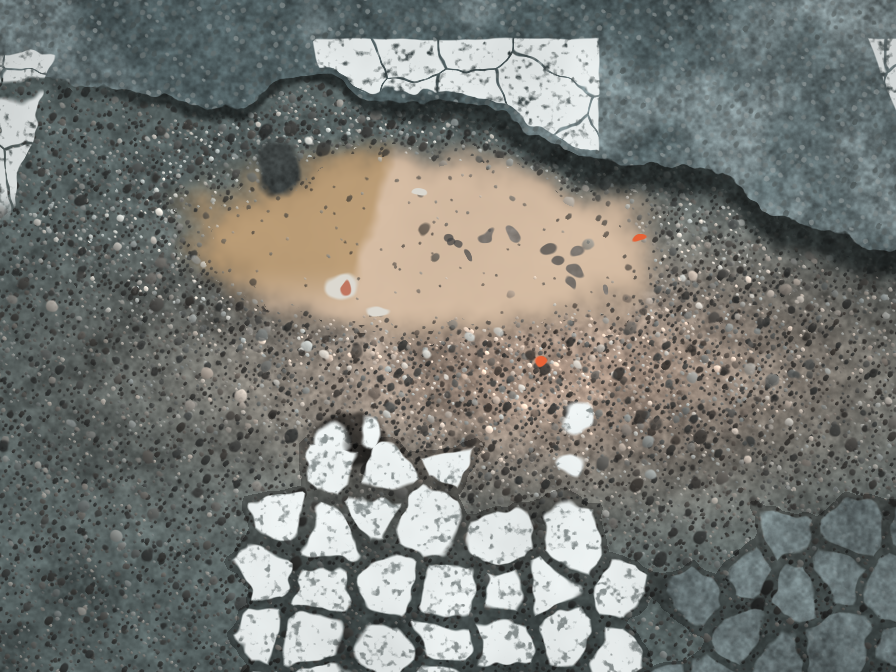
A WebGL 2 fragment shader for this texture:

```glsl
#version 300 es
precision highp float;
uniform vec2 u_resolution;
out vec4 fragColor;

float hash(vec2 p) {
  vec3 q = fract(p.xyx * .1031);
  q += dot(q, q.yzx + 33.33);
  return fract((q.x + q.y) * q.z);
}
vec2 hash2(vec2 p) { return vec2(hash(p), hash(p + 57.3)); }
float noise(vec2 p) {
  vec2 i = floor(p), f = fract(p);
  f *= f * (3. - 2. * f);
  return mix(mix(hash(i), hash(i + vec2(1, 0)), f.x),
             mix(hash(i + vec2(0, 1)), hash(i + 1.), f.x), f.y);
}
float fbm(vec2 p) {
  float sum = 0., amp = .53;
  for (int i = 0; i < 4; i++, amp *= .5) {
    sum += amp * noise(p);
    p = mat2(1.6, 1.2, -1.2, 1.6) * p + 7.1;
  }
  return sum;
}
// Gap to the second cell, nearest distance, nearest centre
vec4 cells(vec2 p) {
  vec4 n = vec4(9, 9, p);
  for (int k = 0; k < 9; k++) {
    vec2 id = floor(p) + vec2(k % 3 - 1, k / 3 - 1);
    vec2 c = id + .17 + .66 * hash2(id);
    float d = distance(p, c);
    n = d < n.y ? vec4(n.y, d, c) : vec4(min(n.x, d), n.yzw);
  }
  return vec4(n.x - n.y, n.yzw);
}
// Random stone per grid cell: tone, shading, coverage
vec3 pebble(vec2 p, float scale, float density) {
  vec2 q = mat2(.8, .6, -.6, .8) * p * scale + scale, id = floor(q), r = hash2(id + 11.);
  vec2 d = (fract(q) - .5 - .3 * (hash2(id) - .5)) * (.8 + .45 * r);
  float radius = .17 + .2 * r.x + .12 * (noise(q * 4.) - .5);
  float soft = .04 + .6 * scale / u_resolution.y;
  float cover = 1. - smoothstep(radius - soft, radius + soft, length(d));
  return vec3(r.y, .85 + .6 * d.y, cover * step(hash(id + 91.), density));
}
float blob(vec2 p, float x, float y, float w, float h) {
  return 1. - smoothstep(.8, 1.15, length((p - vec2(x, y)) / vec2(w, h)));
}
float fill(float d) { return smoothstep(-1., 1., d * u_resolution.y); }

// Height of the broken slab edge
float ledge(float x) {
  return .88 - .04 * smoothstep(.14, .33, x) + .045 * smoothstep(.34, .44, x)
    - .035 * smoothstep(.47, .56, x) - .1 * smoothstep(.65, .95, x)
    - .08 * smoothstep(1.06, 1.16, x) - .04 * smoothstep(1.16, 1.34, x);
}

void main() {
  vec2 p = gl_FragCoord.xy / u_resolution * vec2(4. / 3., 1);
  float rough = fbm(p * 9.), grit = mix(fbm(p * 75.), noise(p * 190.), .3);
  vec2 w = p + .018 * (vec2(noise(p * 24.), noise(p * 24. + 40.)) - .5)
             + .008 * (vec2(noise(p * 65.), noise(p * 65. + 40.)) - .5);

  // Gravel bed, warmer below the water
  vec2 e = (p - vec2(.82, .45)) / vec2(.52, .19);
  float warm = exp(-dot(e, e));
  vec3 col = mix(vec3(.28, .32, .32), vec3(.54, .47, .42), warm) * (.45 + .6 * rough + .75 * grit);

  // Muddy pool with a brown reflection
  e = (p - vec2(.63, .635 - .04 * (p.x - .63))) / vec2(.37, .14);
  float pool = length(e) + .4 * (fbm(p * 14.) - .5), wet = 1. - smoothstep(.76, 1.12, pool);
  float brown = smoothstep(.012, -.012, w.x - .545 - .25 * (p.y - .64)) * smoothstep(.53, .61, p.y);
  vec3 water = mix(vec3(.77, .68, .59), vec3(.68, .57, .43), brown);
  col = mix(col, water * (.96 + .08 * rough - .2 * smoothstep(.65, 1.05, pool)), wet);

  // Loose stones, fine to coarse
  float rim = (pool - 1.15) / .4, bright = .45 * max(exp(-rim * rim), warm);
  for (float k = 0.; k < 4.; k++) {
    vec3 s = pebble(p + k * .37, 125. * pow(.64, k), (.75 - .19 * k) * mix(.55 + bright, .05, wet));
    vec3 tint = mix(vec3(.95, 1, 1), vec3(1.1, .96, .86), fract(s.x * 7.) * (.4 + .6 * warm));
    col = mix(col, (.19 + s.x * s.x * (.5 + bright)) * tint * s.y, s.z * mix(.85, .6, wet));
  }

  // Dark rocks, pale stones and orange chips
  col = mix(col, vec3(.22, .24, .24) * (.5 + grit), blob(w, .415, .75, .035, .045));
  for (int i = 0; i < 12; i++) {
    vec2 r = hash2(vec2(i, 5)), c = vec2(i < 6 ? .73 : .86, i < 6 ? .655 : .6) + (r - .5) * vec2(.11, .06);
    col = mix(col, vec3(.25 + .3 * grit * r.x), .75 * blob(w, c.x, c.y, .005 + .008 * r.y, .008));
  }
  float pale = max(blob(w, .627, .709, .011, .007), blob(w, .553, .535, .016, .008));
  col = mix(col, vec3(.8, .79, .76), max(pale, blob(w, .506, .574, .028, .022)));
  col = mix(col, vec3(.7, .43, .35), blob(w, .513, .571, .01, .013));
  col = mix(col, vec3(.85, .36, .2), max(blob(w, .804, .46, .01, .008), blob(w, .955, .648, .011, .006)));

  // Cracked blocks, painted in the middle and bare at the right
  vec4 cell = cells(w * 11.5);
  vec2 c = cell.zw / 11.5;
  float painted = step(.375 + .12 * c.y, c.x) * step(c.x, .96) * step(c.y, .335 - .45 * max(0., c.x - .62));
  float bare = step(.98, c.x) * step(c.y, min(.27, .12 + .6 * (c.x - .97)));
  float gap = .06 + .13 * hash(floor(cell.zw));
  float block = smoothstep(gap, gap + .09, cell.x) * smoothstep(.66, .56, cell.y);
  vec3 white = mix(vec3(.5, .53, .53), vec3(.86, .88, .88), smoothstep(.25, .45, grit)) * (.93 + .14 * rough);
  col *= 1. - .3 * max(painted, bare) * (1. - block);
  col *= 1. - .6 * blob(w, .52, .345, .06, .04);
  col = mix(col, vec3(.4, .45, .46) * (.3 + .6 * rough + .8 * grit), .85 * block * bare);
  float lone = max(blob(w, .856, .376, .022, .025), blob(w, .849, .305, .023, .016));
  lone = max(lone, max(blob(w, .49, .338, .026, .029), blob(w, .547, .358, .019, .023)));
  col = mix(col, white, max(block * painted, lone));

  // Shadowed break and the slab above
  float above = w.y - ledge(w.x) - .018 * (fbm(p * 30.) - .5), deep = .028 + .035 * smoothstep(.5, .9, p.x);
  float shadow = smoothstep(-deep, -deep * .35, above) * smoothstep(.02, .25, p.x);
  col = mix(col, vec3(.11, .13, .13) * (.4 + 1.3 * grit), .85 * shadow);
  float worn = smoothstep(.45, .7, fbm(p * 6. + 3.)) + .5 * smoothstep(.9, 1.2, p.x);
  vec3 slab = mix(vec3(.26, .31, .32), vec3(.47, .52, .53), .6 * worn) * (.4 + .4 * rough + grit);
  vec3 s = pebble(p + 4., 75., .6);
  slab = mix(slab, vec3(.26, .29, .29) + .35 * s.x, .6 * s.z);
  col = mix(col, slab, fill(above));

  // Worn road paint with fine cracks
  float solid = smoothstep(.01, .04, cells(w * 9. + 2.).x) * smoothstep(.18, .32, grit);
  vec2 q = mix(p, w, .25);
  float down = .942 - q.y;
  float middle = fill(q.x - .465 - .25 * down) * fill(.891 - q.x) * fill(above - .015);
  float right = fill(q.x - 1.293 - .38 * down);
  float left = fill(.922 - w.y) * fill(.082 - .28 * (.92 - w.y) - w.x) * smoothstep(.66, .72, p.y)
             * smoothstep(.007, .015, abs(w.y - .856 - .2 * p.x));
  col = mix(col, white, solid * max(fill(down) * max(middle, right), left));

  // Lens falloff
  vec2 v = p - vec2(.667, .5);
  fragColor = vec4(clamp(col * (1.08 - .22 * dot(v, v)), 0., 1.), 1);
}
```
